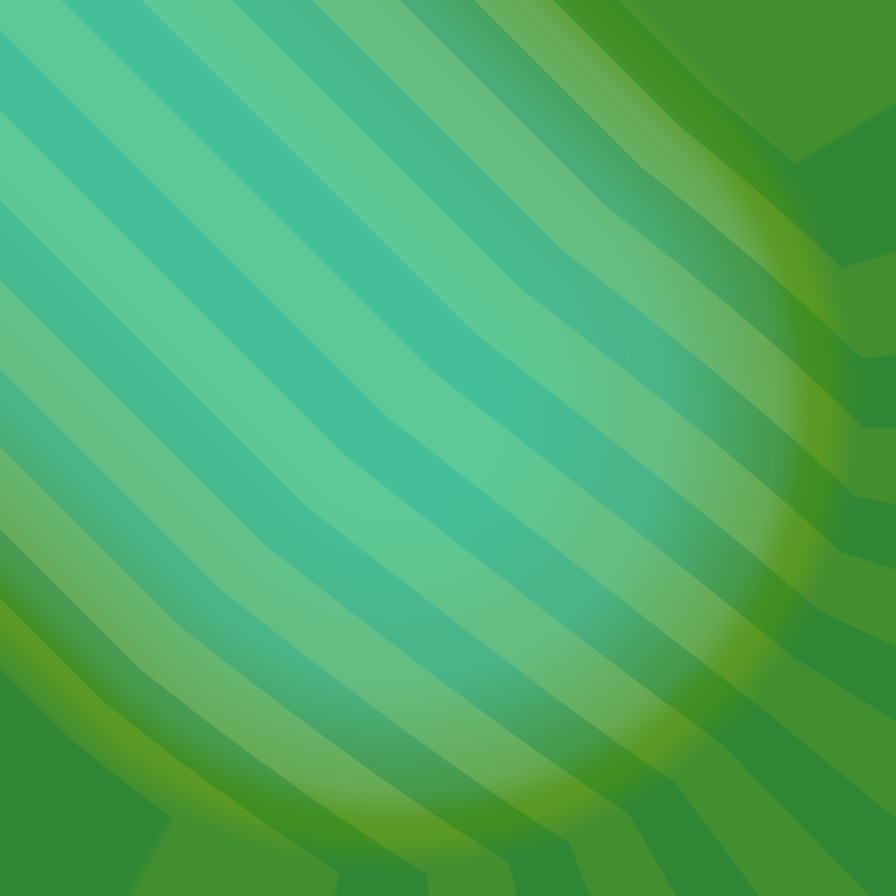
A WebGL 1 fragment shader for this background:

```glsl
precision highp float;
// A diagonal glowing capsule, teal at its axis and olive at its rim, over green.
// Two-tone stripes are read from the offset to the axis: they run parallel along
// the shaft, tilt inside the round end and fan out radially beyond the rim.

uniform vec2 u_resolution;

const vec2 CAP_CENTER = vec2(0.443, 0.544);     // end of the capsule axis
const vec2 AXIS_DIR = vec2(-0.70711, 0.70711);  // axis runs to the upper left
const float RADIUS = 0.521;                    // beyond this the stripes fan out
const float RIM_STRETCH = 0.07;                // squeezes stripes near the rim

const vec2 STRIPE_NORMAL = vec2(0.615, 0.788);
const float STRIPE_PERIOD = 0.134;
const float STRIPE_PHASE = 0.0885;             // center of one dark stripe
const float DARK_SHARE = 0.47;
const float EDGE_SOFTNESS = 0.0012;

// Distances from the axis at which the gradient colors are reached
const float CORE_AT = 0.10;
const float MID_AT = 0.30;
const float OUTER_AT = 0.415;
const float RIM_AT = 0.473;

const vec3 LIGHT_CORE = vec3(0.36, 0.79, 0.59);
const vec3 LIGHT_MID = vec3(0.39, 0.745, 0.51);
const vec3 LIGHT_OUTER = vec3(0.40, 0.67, 0.34);
const vec3 LIGHT_RIM = vec3(0.35, 0.60, 0.14);
const vec3 LIGHT_FIELD = vec3(0.26, 0.56, 0.19);

const vec3 DARK_CORE = vec3(0.27, 0.75, 0.60);
const vec3 DARK_MID = vec3(0.29, 0.71, 0.53);
const vec3 DARK_OUTER = vec3(0.275, 0.61, 0.31);
const vec3 DARK_RIM = vec3(0.25, 0.56, 0.13);
const vec3 DARK_FIELD = vec3(0.19, 0.53, 0.20);

// Offset from the nearest point of the half-infinite capsule axis
vec2 axisOffset(vec2 p) {
  vec2 q = p - CAP_CENTER;
  return q - AXIS_DIR * max(dot(q, AXIS_DIR), 0.0);
}

// Coverage of the dark stripes, frozen along the radius outside the rim
float darkStripe(vec2 offset, float dist, float softness) {
  float reach = min(dist, RADIUS);
  float squeeze = 1.0 + RIM_STRETCH * pow(reach / RADIUS, 4.0);
  vec2 q = offset / max(dist, 0.0001) * reach * squeeze;
  float phase = (dot(q, STRIPE_NORMAL) - STRIPE_PHASE) / STRIPE_PERIOD;
  float toCenter = abs(fract(phase + 0.5) - 0.5) * STRIPE_PERIOD;
  float halfWidth = 0.5 * DARK_SHARE * STRIPE_PERIOD;
  return 1.0 - smoothstep(halfWidth - softness, halfWidth + softness, toCenter);
}

// Five-color gradient from the axis out to the surrounding field
vec3 glow(float dist, vec3 core, vec3 mid, vec3 outer, vec3 rim, vec3 field) {
  vec3 color = mix(core, mid, smoothstep(CORE_AT, MID_AT, dist));
  color = mix(color, outer, clamp((dist - MID_AT) / (OUTER_AT - MID_AT), 0.0, 1.0));
  color = mix(color, rim, smoothstep(OUTER_AT, RIM_AT, dist));
  return mix(color, field, smoothstep(RIM_AT, RADIUS, dist));
}

void main() {
  float size = min(u_resolution.x, u_resolution.y);
  vec2 p = gl_FragCoord.xy / size;
  vec2 offset = axisOffset(p);
  float dist = length(offset);
  float softness = max(EDGE_SOFTNESS, 0.75 / size);

  vec3 light = glow(dist, LIGHT_CORE, LIGHT_MID, LIGHT_OUTER, LIGHT_RIM, LIGHT_FIELD);
  vec3 dark = glow(dist, DARK_CORE, DARK_MID, DARK_OUTER, DARK_RIM, DARK_FIELD);
  gl_FragColor = vec4(mix(light, dark, darkStripe(offset, dist, softness)), 1.0);
}
```
